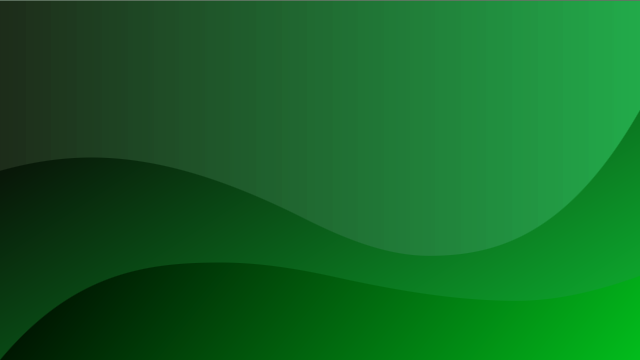
A Shadertoy shader for this background:

```glsl
// Backdrop gradient, left to right
const vec3 BACK_LEFT  = vec3(0.115, 0.170, 0.100);
const vec3 BACK_RIGHT = vec3(0.135, 0.670, 0.290);
const float BAND_COUNT = 25.0;
const float BAND_STRENGTH = 0.4;

// Wave gradients: colours at the two ends of a slanted ramp
const vec3 MID_DARK    = vec3(0.030, 0.090, 0.030);
const vec3 MID_LIGHT   = vec3(0.050, 0.630, 0.170);
const vec3 FRONT_DARK  = vec3(0.000, 0.090, 0.005);
const vec3 FRONT_LIGHT = vec3(0.008, 0.740, 0.110);
const vec2 MID_RAMP    = vec2(0.815, -0.704);
const vec2 FRONT_RAMP  = vec2(1.0, -0.46);
const float MID_RAMP_START = 0.362;

// Thin pale line along the top
const vec3 RIM_COLOR = vec3(0.38, 0.46, 0.39);
const float RIM_HEIGHT = 0.0025;

// Wave crests as knots: x, height, slope
const int KNOTS = 5;
const vec3 MID_CREST[KNOTS] = vec3[KNOTS](
    vec3(0.0, 0.5255, 0.50), vec3(0.143, 0.5625, 0.0), vec3(0.475, 0.3935, -0.89),
    vec3(0.6706, 0.2894, 0.0), vec3(1.0, 0.6944, 3.11));
const vec3 FRONT_CREST[KNOTS] = vec3[KNOTS](
    vec3(0.0, 0.0, 2.13), vec3(0.345, 0.2708, 0.0), vec3(0.521, 0.2315, -0.39),
    vec3(0.807, 0.1644, 0.0), vec3(1.0, 0.2338, 0.64));

// Cubic Hermite segment between two knots
float hermite(vec3 a, vec3 b, float x) {
    float span = b.x - a.x;
    float t = (x - a.x) / span;
    float s = 1.0 - t;
    return s * s * ((1.0 + 2.0 * t) * a.y + t * span * a.z)
         + t * t * ((1.0 + 2.0 * s) * b.y - s * span * b.z);
}

float crestHeight(vec3 knots[KNOTS], float x) {
    float height = knots[0].y;
    for (int i = 0; i < KNOTS - 1; i++) {
        if (x >= knots[i].x) height = hermite(knots[i], knots[i + 1], x);
    }
    return height;
}

// Smooth coverage below an edge, one pixel wide
float below(float signedHeight) {
    return clamp(0.5 - signedHeight / max(fwidth(signedHeight), 1e-5), 0.0, 1.0);
}

vec3 backdrop(float x) {
    float banded = (floor(x * BAND_COUNT) + 0.5) / BAND_COUNT;
    return mix(BACK_LEFT, BACK_RIGHT, mix(x, banded, BAND_STRENGTH));
}

void mainImage(out vec4 fragColor, in vec2 fragCoord) {
    vec2 uv = fragCoord / iResolution.xy;

    // Backdrop and top rim
    vec3 color = backdrop(uv.x);
    color = mix(RIM_COLOR, color, below(uv.y - 1.0 + RIM_HEIGHT));

    // Middle wave
    float midTone = clamp(dot(uv, MID_RAMP) + MID_RAMP_START, 0.0, 1.0);
    vec3 midColor = mix(MID_DARK, MID_LIGHT, midTone);
    color = mix(color, midColor, below(uv.y - crestHeight(MID_CREST, uv.x)));

    // Front wave
    float frontTone = clamp(dot(uv, FRONT_RAMP), 0.0, 1.0);
    vec3 frontColor = mix(FRONT_DARK, FRONT_LIGHT, frontTone);
    color = mix(color, frontColor, below(uv.y - crestHeight(FRONT_CREST, uv.x)));

    fragColor = vec4(color, 1.0);
}
```
